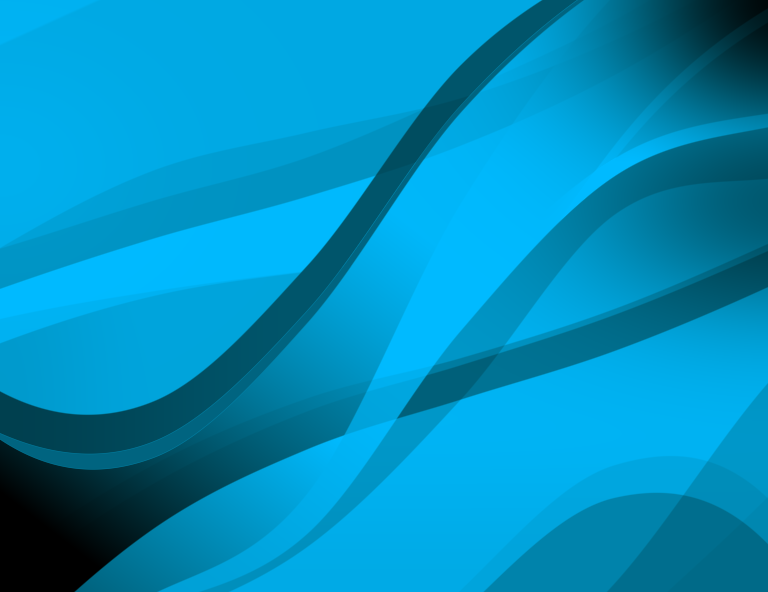
This background is drawn by a WebGL 1 fragment shader. Its source:

```glsl
precision highp float;
// Abstract blue background: broad translucent waves over soft light and shade.
// Each wave edge is a smooth cubic spline across the canvas; the masks between
// edges shape one brightness value, which is tinted from black to azure at the end.

uniform vec2 u_resolution;

#define EDGE_SOFTNESS 0.9
#define SWEEP_DARK 0.31
#define SWEEP_LIGHT 0.42
#define SWEEP_RIM 0.50
#define CROSS_SHADE 0.61
#define UNDER_SHADE 0.82
#define CORNER_SHADE 0.98
#define SIDE_SHADE 0.55
#define HILL_RIM 0.84
#define HILL_BODY 0.67

// Cubic interpolation weights for four knots at distance t.
vec4 knotWeight(vec4 t) {
  t = abs(t);
  vec4 nearPart = (1.5 * t - 2.5) * t * t + 1.0;
  vec4 farPart = ((2.5 - 0.5 * t) * t - 4.0) * t + 2.0;
  return mix(nearPart, farPart * (1.0 - step(2.0, t)), step(1.0, t));
}

// Spline height; eight knots lie a fifth of the width apart, from -0.2 to 1.2.
float waveHeight(float x, vec4 leftKnots, vec4 rightKnots) {
  float t = x * 5.0;
  return dot(knotWeight(t - vec4(-1.0, 0.0, 1.0, 2.0)), leftKnots)
       + dot(knotWeight(t - vec4(3.0, 4.0, 5.0, 6.0)), rightKnots);
}

// Smooth mask of the area below a wave edge.
float below(vec2 p, vec4 leftKnots, vec4 rightKnots) {
  float h = waveHeight(p.x, leftKnots, rightKnots);
  float slope = (waveHeight(p.x + 0.002, leftKnots, rightKnots) - h) / 0.002;
  slope *= u_resolution.y / u_resolution.x;
  float d = (h - p.y) * u_resolution.y / sqrt(1.0 + slope * slope);
  return smoothstep(-EDGE_SOFTNESS, EDGE_SOFTNESS, d);
}

float glow(vec2 p, vec2 center, vec2 radius) {
  vec2 d = (p - center) / radius;
  return exp(-dot(d, d));
}

vec3 azure(float light) {
  light = clamp(light, 0.0, 1.0);
  return vec3(0.0, light * (0.84 - 0.11 * light), light);
}

void main() {
  vec2 p = gl_FragCoord.xy / u_resolution;
  float diagonal = p.x + p.y;
  float corner = 1.0 - CORNER_SHADE * glow(p, vec2(1.03, 1.0), vec2(0.24, 0.25));

  // Steep dark sweep and its thin rim
  float sweepTop = below(p, vec4(0.598, 0.339, 0.322, 0.551), vec4(0.89, 1.068, 1.153, 1.17));
  float sweepLow = below(p, vec4(0.481, 0.268, 0.254, 0.475), vec4(0.822, 1.042, 1.144, 1.17));
  float sweepRim = below(p, vec4(0.573, 0.258, 0.227, 0.454), vec4(0.81, 1.034, 1.136, 1.17));

  // Flat wave at the upper left, with a fold inside
  float veilTop = below(p, vec4(0.407, 0.581, 0.712, 0.776), vec4(0.834, 0.932, 1.068, 1.237));
  float veilFold = below(p, vec4(0.508, 0.58, 0.661, 0.734), vec4(0.844, 0.966, 1.119, 1.25));
  float veilLow = below(p, vec4(0.415, 0.512, 0.597, 0.668), vec4(0.754, 0.873, 1.034, 1.22));
  float lensTop = below(p, vec4(0.39, 0.461, 0.508, 0.542), vec4(0.568, 0.59, 0.61, 0.63));
  float lensLow = below(p, vec4(0.305, 0.42, 0.5, 0.541), vec4(0.567, 0.59, 0.61, 0.63));

  // Bright ribbon and the fold to its right
  float ribbonLeft = below(p, vec4(-0.153, -0.085, -0.003, 0.166), vec4(0.656, 1.008, 1.203, 1.35));
  float ribbonRim = below(p, vec4(-0.08, -0.07, -0.01, 0.11), vec4(0.492, 0.732, 0.808, 0.81));
  float ribbonRight = below(p, vec4(-0.085, -0.085, -0.025, 0.098), vec4(0.441, 0.702, 0.785, 0.805));
  float foldLow = below(p, vec4(-0.186, -0.119, -0.051, 0.076), vec4(0.325, 0.637, 0.698, 0.686));

  // Dark wave crossing the whole width
  float crossTop = below(p, vec4(-0.186, 0.047, 0.215, 0.327), vec4(0.395, 0.478, 0.588, 0.712));
  float crossFold = below(p, vec4(-0.22, 0.008, 0.183, 0.305), vec4(0.383, 0.468, 0.576, 0.698));
  float crossLow = below(p, vec4(-0.407, -0.119, 0.107, 0.241), vec4(0.325, 0.407, 0.515, 0.644));

  // Light of each area, from the upper left to the right
  float light = 0.89 + 0.04 * glow(p, vec2(0.0, 0.72), vec2(0.2)) + 0.1 * veilLow;
  light -= 0.05 * lensTop + (0.08 + 0.06 * (1.0 - smoothstep(0.0, 0.2, p.x))) * lensLow;
  light += 0.05 * smoothstep(-0.003, 0.003, p.y - 0.924 - 0.59 * p.x);
  float fall = max(diagonal - 0.17, 0.0);
  float wedge = min(fall * (1.45 - 0.46 * min(fall, 1.2)), 0.98) * corner;
  light = mix(light, wedge, sweepRim);
  light = mix(light, 0.4 + 0.85 * diagonal, crossLow * sweepRim);
  float ribbon = mix(0.84, 1.0, smoothstep(0.2, 0.95, diagonal));
  ribbon -= 0.06 * smoothstep(0.7, 1.0, p.y);
  light = mix(light, ribbon * corner, ribbonLeft);
  float side = 1.0 - SIDE_SHADE * glow(p, vec2(1.03, 0.66), vec2(0.28, 0.2));
  float right = (0.96 - 0.06 * (1.0 - smoothstep(0.0, 0.3, p.y))) * side;
  light = mix(light, right, ribbonRight);

  // Translucent veils and folds
  float veilStrength = mix(1.0, 0.5, sweepRim) * (1.0 - 0.5 * ribbonLeft);
  light *= 1.0 - veilStrength * (1.0 - veilLow) * (0.08 * veilTop + 0.07 * veilFold);
  light *= mix(1.0, UNDER_SHADE, ribbonRight * (1.0 - foldLow));
  light += 0.13 * ribbonRim * (1.0 - ribbonRight) * smoothstep(0.7, 0.85, p.x);
  float crossing = mix(0.5 * crossTop, crossTop, crossFold) * (1.0 - crossLow);
  light *= mix(1.0, mix(0.88, CROSS_SHADE, ribbonRight), crossing);

  // Faint arc in the upper right corner
  vec4 arcLeft = vec4(-1.5, -1.2, -0.8, -0.356);
  vec4 arcRight = vec4(0.322, 0.754, 0.986, 1.068);
  float arc = below(p, arcLeft, arcRight) * (1.0 - ribbonRight);
  light += arc * (0.02 + 0.05 * (1.0 - below(p, arcLeft, arcRight - 0.024)));

  // Sweep over the upper areas
  float sweepLight = mix(SWEEP_DARK, SWEEP_LIGHT, smoothstep(0.0, 0.4, p.x));
  sweepLight *= 1.0 - 0.1 * veilTop * (1.0 - veilLow);
  light = mix(light, sweepLight, sweepTop * (1.0 - sweepLow));
  light = mix(light, SWEEP_RIM, sweepLow * (1.0 - sweepRim));

  // Hill and slanted shade at the lower right
  float hillTop = below(p, vec4(-1.5, -1.2, -0.8, -0.288), vec4(0.003, 0.214, 0.158, -0.288));
  float hillLow = below(p, vec4(-1.5, -1.2, -0.8, -0.339), vec4(-0.037, 0.159, 0.081, -0.373));
  float slant = below(p, vec4(-1.0, -0.8, -0.6, -0.407), vec4(-0.22, 0.014, 0.353, 0.61));
  float slantLow = below(p, vec4(-1.2, -1.0, -0.8, -0.6), vec4(-0.356, -0.085, 0.161, 0.441));
  light = mix(light, mix(HILL_RIM, HILL_BODY, hillLow), hillTop * mix(0.65, 1.0, hillLow));
  light *= (1.0 - 0.17 * slant) * (1.0 - 0.04 * slantLow);

  gl_FragColor = vec4(azure(light), 1.0);
}
```
